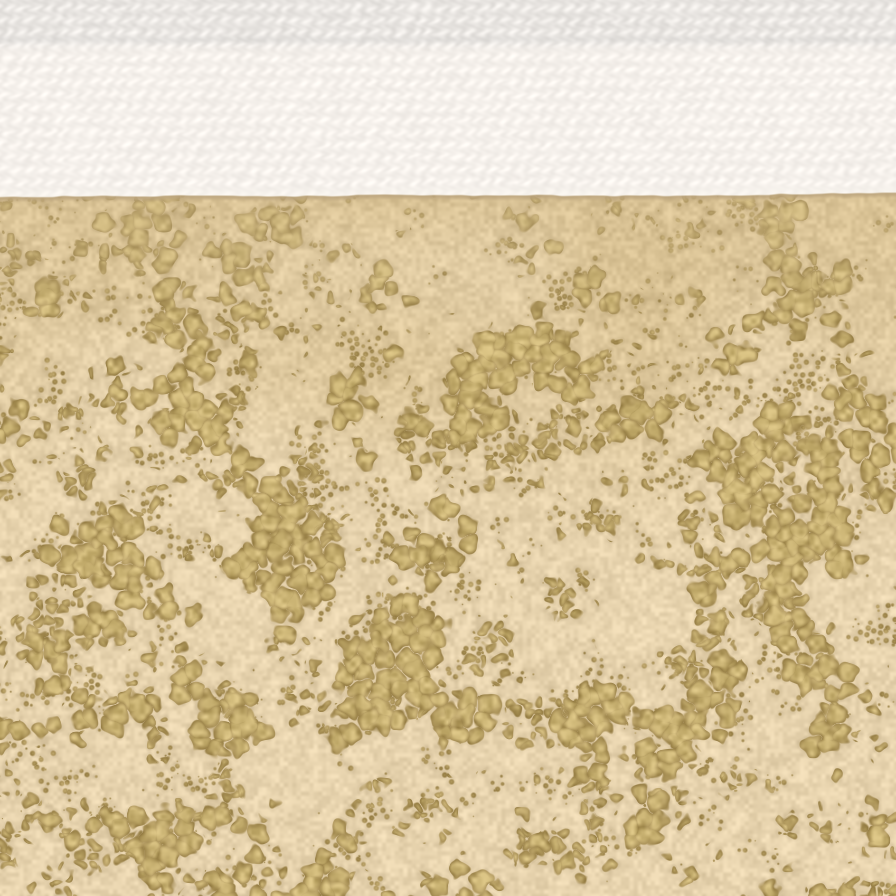
A WebGL 1 fragment shader for this texture:

```glsl
precision highp float;
// Tan paper scattered with ragged gold flakes, below a strip of pale woven cloth.
// Flakes are jittered cellular discs whose radius follows a layered cluster noise,
// so they merge into patches; the cloth is a staggered product of sines.
uniform vec2 u_resolution;

const float TAU = 6.2831853;

float hash(vec2 p) {
  vec3 q = fract(vec3(p.xyx) * 0.1031);
  q += dot(q, q.yzx + 33.33);
  return fract((q.x + q.y) * q.z);
}

vec2 hash2(vec2 p) {
  return vec2(hash(p), hash(p + 57.3));
}

float noise(vec2 p) {
  vec2 cell = floor(p);
  vec2 f = fract(p);
  f = f * f * (3.0 - 2.0 * f);
  float low = mix(hash(cell), hash(cell + vec2(1.0, 0.0)), f.x);
  float high = mix(hash(cell + vec2(0.0, 1.0)), hash(cell + 1.0), f.x);
  return mix(low, high, f.y);
}

float layeredNoise(vec2 p) {
  return 0.62 * noise(p) + 0.38 * noise(p * 2.1 + 17.0);
}

// Distance to the nearest flake, in canvas units; negative inside.
float flakeDistance(vec2 p, float cells, float clusterScale, float threshold, float size) {
  vec2 q = p * cells;
  vec2 home = floor(q);
  float nearest = 2.0;
  for (int y = -1; y <= 1; y++) {
    for (int x = -1; x <= 1; x++) {
      vec2 cell = home + vec2(float(x), float(y));
      vec2 center = cell + 0.1 + 0.8 * hash2(cell + cells);
      float cluster = layeredNoise(center / cells * clusterScale + cells);
      float chance = cluster + 0.3 * (hash(cell + 91.7) - 0.5);
      float radius = size * smoothstep(threshold, threshold + 0.14, chance);
      float d = length(q - center) - radius;
      nearest = min(nearest, radius > 0.06 ? d : 2.0);
    }
  }
  return nearest / cells;
}

vec3 paperColor(vec2 p) {
  vec3 light = vec3(0.91, 0.832, 0.685);
  vec3 aged = vec3(0.855, 0.765, 0.585);
  float age = smoothstep(0.4, 0.8, p.y + 0.25 * (noise(p * 7.0) - 0.5));
  float grain = noise(p * 210.0) - 0.5;
  float mottle = noise(p * 75.0 + 8.0) - 0.5;
  return mix(light, aged, age) + 0.09 * grain + 0.045 * mottle;
}

vec3 flakeColor(vec2 p, float d) {
  vec3 rim = vec3(0.655, 0.56, 0.335);
  vec3 gold = vec3(0.795, 0.705, 0.455);
  float depth = smoothstep(0.0, 0.007, -d);
  float glitter = noise(p * 170.0 + 31.0) - 0.5;
  return mix(rim, gold, depth) + 0.17 * glitter;
}

vec3 clothColor(vec2 p) {
  vec3 warmWhite = vec3(0.963, 0.945, 0.925);
  vec3 grey = vec3(0.89, 0.88, 0.868);
  vec2 q = p * vec2(64.0, 72.0);
  q += 0.3 * vec2(noise(p * 50.0), noise(p * 50.0 + 40.0));
  float row = floor(q.y);
  float across = sin(TAU * (q.x + 0.5 * mod(row, 2.0)) + 1.2 * sin(TAU * q.y));
  float knots = across * sin(TAU * 0.5 * fract(q.y));
  float seams = cos(TAU * q.y);
  float band = smoothstep(0.94, 0.96, p.y);
  float bandLine = exp(-pow((p.y - 0.954) / 0.005, 2.0));
  float relief = 0.026 * knots - 0.013 * seams + 0.035 * (noise(p * 180.0) - 0.5);
  vec3 color = mix(warmWhite, grey, 0.65 * band + 0.3 * bandLine);
  return color + relief * (1.0 + 0.4 * band);
}

void main() {
  vec2 p = gl_FragCoord.xy / u_resolution.y;
  float soft = max(0.0013, 0.7 / u_resolution.y);

  // Ragged outlines come from warping the plane before measuring flakes.
  vec2 warp = vec2(noise(p * 95.0), noise(p * 95.0 + 63.0)) - 0.5;
  vec2 ragged = p + 0.011 * warp;
  float sparse = 0.05 * smoothstep(0.45, 0.78, p.y);
  float patches = flakeDistance(ragged, 62.0, 15.0, 0.575 + sparse, 0.72);
  float crumbs = flakeDistance(ragged + 0.37, 88.0, 24.0, 0.64 + sparse, 0.5);
  float specks = flakeDistance(p + 0.71, 125.0, 30.0, 0.67, 0.36);
  float d = min(patches, min(crumbs, specks));

  // Paper, with a faint stain around every flake.
  vec3 color = paperColor(p);
  color -= 0.035 * (1.0 - smoothstep(0.0, 0.006, d));
  float faded = 1.0 - 0.35 * smoothstep(0.6, 0.78, p.y);
  color = mix(color, flakeColor(p, d), faded * (1.0 - smoothstep(-soft, soft, d)));

  // Slightly uneven paper edge with a thin dark border and cloth above.
  float edge = 0.777 + 0.004 * p.x + 0.003 * noise(vec2(p.x * 9.0, 2.0));
  edge += 0.0015 * noise(vec2(p.x * 70.0, 5.0));
  float border = smoothstep(edge - 0.007, edge - 0.001, p.y);
  color = mix(color, vec3(0.73, 0.64, 0.49), 0.8 * border);
  vec3 cloth = clothColor(p);
  cloth = mix(cloth, vec3(0.975, 0.96, 0.935), 0.6 * (1.0 - smoothstep(edge, edge + 0.014, p.y)));
  color = mix(color, cloth, smoothstep(edge - soft, edge + soft, p.y));

  gl_FragColor = vec4(clamp(color, 0.0, 1.0), 1.0);
}
```
